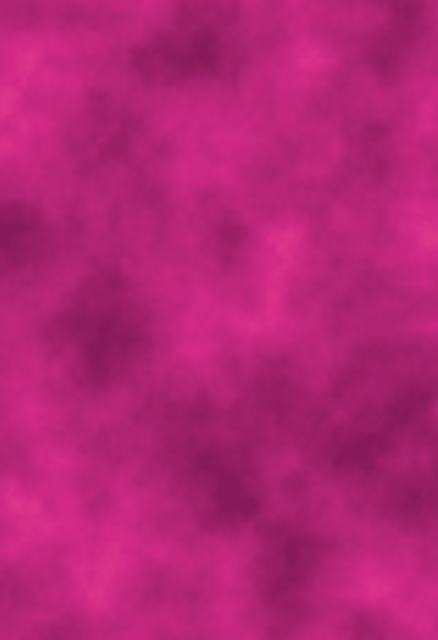
A Shadertoy shader for this texture:

```glsl
// Soft cloudy magenta haze with dark plum patches and bright pink glows.

const vec3 PLUM = vec3(0.60, 0.12, 0.39);
const vec3 MAGENTA = vec3(0.71, 0.148, 0.46);
const vec3 PINK = vec3(0.82, 0.164, 0.52);
const vec3 GLOW = vec3(0.88, 0.24, 0.55);

const float CLOUD_SCALE = 7.2;   // coarse cells per canvas height
const float CONTRAST = 2.7;
const float MID_TONE = 0.39;
const float GAIN = 0.55;         // strength of each finer octave
const int OCTAVES = 5;

// Sine-free hash of a lattice point, 0 to 1
float hash(vec2 p) {
    vec3 q = fract(p.xyx * 0.1031);
    q += dot(q, q.yzx + 33.33);
    return fract((q.x + q.y) * q.z);
}

// Smoothly interpolated lattice noise
float valueNoise(vec2 p) {
    vec2 cell = floor(p);
    vec2 f = fract(p);
    vec2 w = f * f * (3.0 - 2.0 * f);
    float bottom = mix(hash(cell), hash(cell + vec2(1.0, 0.0)), w.x);
    float top = mix(hash(cell + vec2(0.0, 1.0)), hash(cell + 1.0), w.x);
    return mix(bottom, top, w.y);
}

// Sum of octaves, each twice as fine and shifted off the last
float cloud(vec2 p, float gain) {
    float sum = 0.0, total = 0.0, amplitude = 1.0;
    for (int i = 0; i < OCTAVES; i++) {
        sum += amplitude * valueNoise(p);
        total += amplitude;
        amplitude *= gain;
        p = p * 2.0 + vec2(17.3, 9.1);
    }
    return sum / total;
}

// Tone 0 is plum, 1 is pink; shades run on past both ends
vec3 shade(float tone) {
    vec3 color = mix(PLUM, MAGENTA, min(tone * 2.0, 1.0));
    color = mix(color, PINK, clamp(tone * 2.0 - 1.0, 0.0, 1.0));
    return mix(color, GLOW, clamp((tone - 1.0) * 2.5, 0.0, 1.0));
}

void mainImage(out vec4 fragColor, in vec2 fragCoord) {
    vec2 uv = fragCoord / iResolution.y;
    float density = cloud(uv * CLOUD_SCALE + vec2(41.7, 23.4), GAIN);
    float tone = MID_TONE + (density - 0.5) * CONTRAST;
    fragColor = vec4(shade(max(tone, -0.3)), 1.0);
}
```
